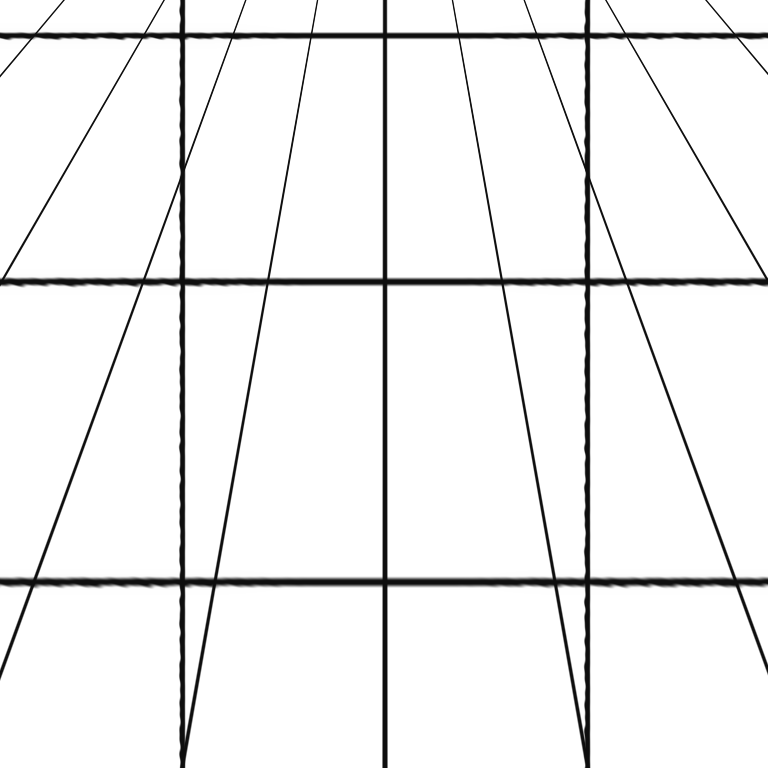
Reproduce this background procedurally as a WebGL 2 fragment shader.

```glsl
#version 300 es
precision highp float;
// Ink-drawn perspective grid: a fan of rays over rough horizontal and vertical strokes.

uniform vec2 u_resolution;
out vec4 outColor;

const vec3 PAPER = vec3(1.0);
const vec3 INK = vec3(0.055);
const vec2 VANISHING_POINT = vec2(0.5013, 1.498);
const float RAY_STEP = radians(10.0);
const float MAX_RAY = 4.0;
const float RAY_WIDTH_TOP = 0.0009;
const float RAY_WIDTH_BOTTOM = 0.0024;
const float COLUMN_GAP = 0.2637;
const float COLUMN_WIDTH = 0.0033;
const float ROW_HEIGHTS[3] = float[3](0.9535, 0.6330, 0.2420);
const float ROW_WIDTHS[3] = float[3](0.0036, 0.0043, 0.0049);
const float ROW_SOFTNESS[3] = float[3](0.0020, 0.0027, 0.0034);
const float EDGE_SOFTNESS = 0.0013;
const float ROUGHNESS = 0.0010;
const float SMUDGE = 0.035;

// Coverage of a line with a soft edge, never sharper than a pixel
float stroke(float dist, float halfWidth, float softness) {
    float soft = max(softness, 0.6 / u_resolution.y);
    return 1.0 - smoothstep(halfWidth - soft, halfWidth + soft, abs(dist));
}

// Layered sines give an uneven bristle edge along a stroke
float bristle(float along, float seed) {
    return 0.5 * sin(along * 190.0 + seed + 2.0 * sin(along * 31.0))
         + 0.3 * sin(along * 377.0 + seed * 2.3)
         + 0.2 * sin(along * 83.0 + seed * 4.1);
}

// Rays spaced at equal angles around the vanishing point
float rays(vec2 p) {
    vec2 fromPoint = p - VANISHING_POINT;
    float angle = atan(fromPoint.x, -fromPoint.y);
    float index = clamp(round(angle / RAY_STEP), -MAX_RAY, MAX_RAY);
    if (index == 0.0) return 0.0;
    float dist = length(fromPoint) * sin(angle - index * RAY_STEP);
    float halfWidth = mix(RAY_WIDTH_BOTTOM, RAY_WIDTH_TOP, p.y);
    return stroke(dist, halfWidth, mix(EDGE_SOFTNESS, 0.0007, p.y));
}

// Smooth centre column with a rough column on either side
float columns(vec2 p) {
    float x = p.x - VANISHING_POINT.x;
    float index = clamp(round(x / COLUMN_GAP), -1.0, 1.0);
    float dist = x - index * COLUMN_GAP;
    float rough = abs(index) * ROUGHNESS;
    float wobble = rough * bristle(p.y + dist * 0.6, index * 3.0 + 1.0);
    float halfWidth = COLUMN_WIDTH + mix(0.0, -0.0007, p.y) * (1.0 - abs(index));
    return stroke(dist + wobble * 0.6, halfWidth + wobble * 0.5, EDGE_SOFTNESS);
}

// Horizontal strokes, rougher toward both sides
float rows(vec2 p) {
    float paperLeft = 1.0;
    float rough = smoothstep(0.08, 0.24, abs(p.x - VANISHING_POINT.x)) * ROUGHNESS;
    for (int i = 0; i < 3; i++) {
        float dist = p.y - ROW_HEIGHTS[i];
        float seed = float(i) * 2.7 + 0.4;
        float wobble = rough * bristle(p.x + dist * 1.5, seed);
        float halfWidth = ROW_WIDTHS[i] + wobble;
        float line = stroke(dist + wobble * 0.5, halfWidth, ROW_SOFTNESS[i]);
        float haze = SMUDGE * exp(-abs(dist) / 0.006) * rough / ROUGHNESS;
        paperLeft *= (1.0 - line) * (1.0 - haze);
    }
    return 1.0 - paperLeft;
}

void main() {
    vec2 p = gl_FragCoord.xy / u_resolution;
    float paperLeft = (1.0 - rays(p)) * (1.0 - columns(p)) * (1.0 - rows(p));
    outColor = vec4(mix(INK, PAPER, paperLeft), 1.0);
}
```
